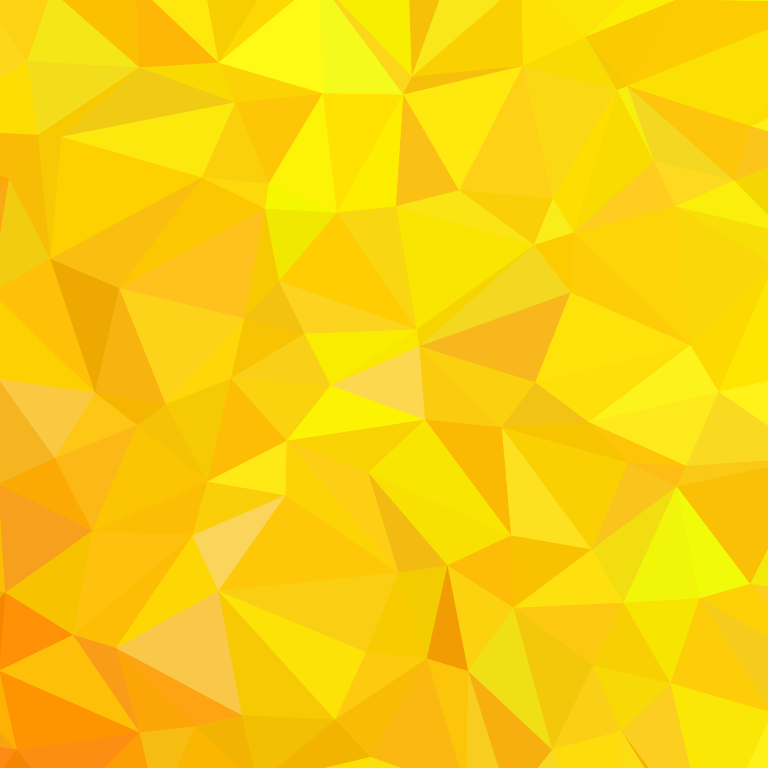
Write a three.js fragment shader that draws this background.

```glsl
// Low-poly background of flat yellow and amber triangles.
// A strongly jittered, rotated lattice is split into triangles quad by quad;
// each triangle takes one colour, warmer toward the left and lower-left.

#define GRID 9.2          // lattice cells across the canvas
#define JITTER 0.98       // vertex scatter, below 1 keeps the mesh valid
#define TILT 0.42         // lattice rotation in radians
#define SEED 17.0
#define BASE_GREEN 0.85   // mean green level, sets the yellow hue
#define SPREAD 0.165      // random hue variation per triangle
#define DRIFT 0.12        // hue variation between regions
#define LEFT_WARMTH 0.13
#define CORNER_WARMTH 0.13
#define PALE_SHARE 0.03   // fraction of washed-out triangles
#define TWIN_SHARE 0.18   // fraction of quads with two similar halves
#define PALE vec3(0.985, 0.83, 0.36)

varying vec2 vUv;

vec3 hash3(vec2 p) {
  vec3 q = fract(vec3(p.xyx) * vec3(0.1031, 0.1030, 0.0973));
  q += dot(q, q.yxz + 33.33);
  return fract((q.xxy + q.yzz) * q.zyx);
}

float gradientDot(vec2 corner, vec2 offset) {
  float angle = 6.2832 * hash3(corner + 71.0).x;
  return dot(vec2(cos(angle), sin(angle)), offset);
}

float gradientNoise(vec2 p) {
  vec2 i = floor(p), f = fract(p);
  vec2 u = f * f * f * (f * (f * 6.0 - 15.0) + 10.0);
  vec2 e = vec2(1.0, 0.0);
  return mix(mix(gradientDot(i, f), gradientDot(i + e, f - e), u.x),
             mix(gradientDot(i + e.yx, f - e.yx), gradientDot(i + 1.0, f - 1.0), u.x), u.y);
}

mat2 latticeRotation() {
  float c = cos(TILT), s = sin(TILT);
  return mat2(c, s, -s, c);
}

vec2 vertexAt(vec2 cell) {
  return cell + JITTER * (hash3(cell + SEED).xy - 0.5);
}

// Twice the signed area, positive when counter-clockwise
float area(vec2 a, vec2 b, vec2 c) {
  vec2 u = b - a, v = c - a;
  return u.x * v.y - u.y * v.x;
}

// Distance to the line a-b, positive on its right (outer) side
float outside(vec2 p, vec2 a, vec2 b) {
  vec2 e = b - a;
  return dot(p - a, vec2(e.y, -e.x)) / max(length(e), 1e-4);
}

// Flat colour from a random key and the centre of the triangle on the canvas
vec3 facetColor(vec2 key, vec2 centre) {
  vec3 h = hash3(key), k = hash3(key + 53.7);
  float green = BASE_GREEN + SPREAD * (h.x + h.y - 1.0);
  green += DRIFT * gradientNoise(centre * 3.5 + SEED) + 0.06 * (centre.y - 0.5);
  green -= LEFT_WARMTH * exp(-5.0 * max(centre.x, 0.0));
  green -= CORNER_WARMTH * exp(-4.0 * length(centre));
  vec3 color = vec3(mix(0.93, 1.0, sqrt(h.z)), clamp(green, 0.5, 0.98), 0.13 * k.x * k.x);
  return mix(color, PALE, step(1.0 - PALE_SHARE, k.y) * mix(0.6, 1.0, k.z));
}

// Adds one triangle, weighted by how much of the pixel it covers
void addFacet(inout vec4 sum, vec2 p, float pixel, vec2 a, vec2 b, vec2 c, vec2 key, float shade) {
  float d = max(outside(p, a, b), max(outside(p, b, c), outside(p, c, a)));
  float cover = clamp(0.5 - d / pixel, 0.0, 1.0);
  if (cover > 0.0) {
    vec2 centre = (a + b + c) / 3.0 * latticeRotation() / GRID;
    vec3 color = facetColor(key, centre) + vec3(0.0, shade, 0.0);
    sum += cover * vec4(color, 1.0);
  }
}

void main() {
  vec2 p = latticeRotation() * vUv * GRID;
  float pixel = GRID * max(fwidth(vUv.x), 1e-5) * 0.85;
  vec2 home = floor(p);
  vec4 sum = vec4(0.0);

  for (int y = -1; y <= 1; y++) {
    for (int x = -1; x <= 1; x++) {
      vec2 cell = home + vec2(float(x), float(y));
      vec2 a = vertexAt(cell);
      vec2 b = vertexAt(cell + vec2(1.0, 0.0));
      vec2 c = vertexAt(cell + 1.0);
      vec2 d = vertexAt(cell + vec2(0.0, 1.0));

      // Similar halves share a key and differ only by a slight shade
      float twin = step(hash3(cell + 211.0).x, TWIN_SHARE);
      vec2 key = cell + SEED + 7.3;
      vec2 otherKey = key + (1.0 - twin) * vec2(131.0, 89.0);
      float shade = 0.02 * twin;

      // The diagonal with the larger smallest half always lies inside the quad
      if (min(area(a, b, c), area(a, c, d)) > min(area(a, b, d), area(b, c, d))) {
        addFacet(sum, p, pixel, a, b, c, key, 0.0);
        addFacet(sum, p, pixel, a, c, d, otherKey, shade);
      } else {
        addFacet(sum, p, pixel, a, b, d, key, 0.0);
        addFacet(sum, p, pixel, b, c, d, otherKey, shade);
      }
    }
  }
  gl_FragColor = vec4(sum.rgb / max(sum.a, 1e-4), 1.0);
}
```
